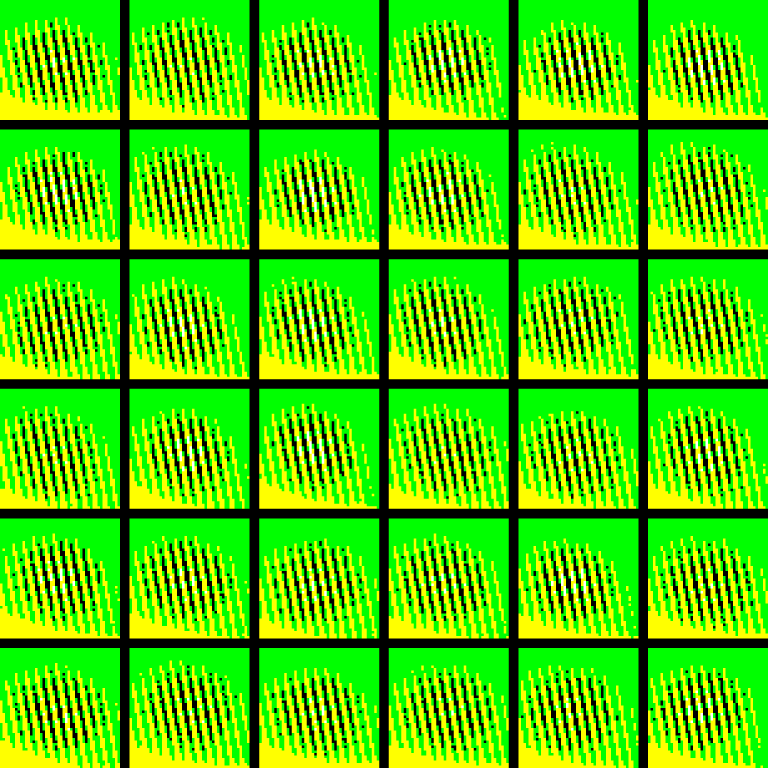
Give the GLSL for this pattern, as a three.js fragment shader.

```glsl
// Six by six grid of green tiles, each with a clipped ripple patch in yellow, black and white.
varying vec2 vUv;

const float TILES = 6.0;
const float GAP = 0.0125;          // black bar between tiles, in canvas units
const float BLOCKS = 48.0;         // square blocks across one tile
const float PERIOD = 0.088;        // stripe spacing, in tile units
const float SLANT = 0.19;          // sideways drift of a stripe per unit height
const float DARK_LEVEL = 0.40;     // trough depth that turns black
const float WHITE_LEVEL = 0.84;    // crest height that turns white
const int SAMPLES = 4;             // antialiasing samples per axis
const float TAU = 6.2831853;

float hash(vec2 p) {
  return fract(sin(dot(p, vec2(127.1, 311.7))) * 43758.5453);
}

// Random value in -1..1 for one trait of a tile
float trait(vec2 tile, float salt) {
  return 2.0 * hash(tile + salt * vec2(7.3, 3.9)) - 1.0;
}

vec2 rotate(vec2 p, float angle) {
  float c = cos(angle), s = sin(angle);
  return vec2(c * p.x + s * p.y, c * p.y - s * p.x);
}

// Oval bell that fades the ripples out; strong bells are narrow
float envelope(vec2 p, vec2 tile) {
  float strength = 0.5 + 0.5 * trait(tile, 1.0);
  vec2 centre = vec2(0.47, 0.46) + 0.035 * vec2(trait(tile, 2.0), trait(tile, 3.0));
  vec2 radius = mix(0.29, 0.22, strength) * vec2(1.1, 0.94);
  vec2 d = rotate(p - centre, -0.3 + 0.45 * trait(tile, 4.0)) / radius;
  return mix(0.82, 1.14, strength) * exp(-0.5 * dot(d, d));
}

float ripple(vec2 p, float phase) {
  return cos(TAU * ((p.x + SLANT * p.y) / PERIOD + phase));
}

// Slope that floods the lower left with yellow
float flood(vec2 p, vec2 tile) {
  float slope = 0.096 - 0.12 * p.x - 0.36 * p.y;
  float shore = p.y + (0.22 + 0.05 * trait(tile, 5.0)) * p.x;
  return slope + 0.3 * smoothstep(0.28, 0.08, shore + 0.04 * trait(tile, 6.0));
}

// Each colour channel is the same wave clipped at its own level
vec3 patchColor(vec2 p, vec2 tile) {
  vec2 block = floor(p * BLOCKS);
  vec2 q = (block + 0.5) / BLOCKS;
  float grain = hash(block + tile * 61.0) - 0.5;
  float weave = 0.07 * cos(TAU * block.y / 3.0);
  float wave = envelope(q, tile) * ripple(q, 0.25 * trait(tile, 7.0));
  float red = step(0.0, wave + flood(q, tile) + 0.04 * grain);
  float green = step(-DARK_LEVEL, wave + weave + 0.12 * grain);
  float blue = step(WHITE_LEVEL, wave + weave + 0.06 * grain);
  return vec3(red * green, green, blue);
}

// Tiles touch the canvas border; bars lie only between them
vec3 gridColor(vec2 uv) {
  float pitch = (1.0 + GAP) / TILES;
  vec2 tile = floor(uv / pitch);
  vec2 local = (uv - tile * pitch) / (pitch - GAP);
  float inside = step(max(local.x, local.y), 1.0);
  return inside * patchColor(local, tile);
}

void main() {
  // Average a small grid of samples to smooth the edges
  vec2 footprint = fwidth(vUv);
  vec3 color = vec3(0.0);
  for (int j = 0; j < SAMPLES; j++) {
    for (int i = 0; i < SAMPLES; i++) {
      vec2 offset = (vec2(float(i), float(j)) + 0.5) / float(SAMPLES) - 0.5;
      color += gridColor(clamp(vUv + offset * footprint, 0.0, 0.9999));
    }
  }
  gl_FragColor = vec4(color / float(SAMPLES * SAMPLES), 1.0);
}
```
